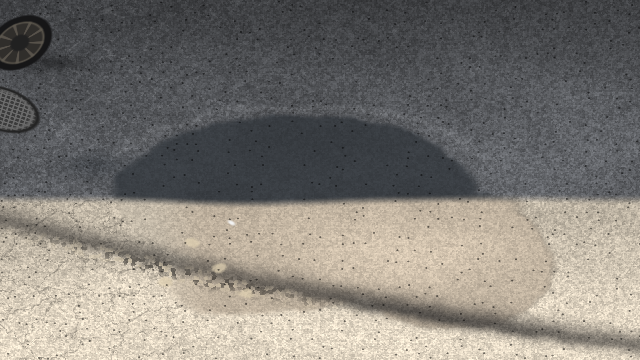
A WebGL 2 fragment shader for this texture:

```glsl
#version 300 es
precision highp float;
// Worn asphalt with a repaired patch, half in shade, with a drain cover and a wheel.
uniform vec2 u_resolution;
out vec4 fragColor;

const vec3 SHADE = vec3(0.305, 0.312, 0.325);
const vec3 SHADE_PATCH = vec3(0.225, 0.242, 0.262);
const vec3 SUN = vec3(0.87, 0.825, 0.75);
const vec3 SUN_PATCH = vec3(0.76, 0.705, 0.63);
const vec3 BAND = vec3(0.27, 0.26, 0.25);
const vec3 RUBBER = vec3(0.085, 0.085, 0.09);
const vec3 PALE = vec3(0.88, 0.82, 0.70);

vec2 hash2(vec2 p) {
  vec3 q = fract(p.xyx * vec3(0.1031, 0.1030, 0.0973));
  q += dot(q, q.yzx + 33.33);
  return fract((q.xx + q.yz) * q.zy);
}

// Nearest distance, second distance, and a random value of the nearest cell
vec3 cellular(vec2 p) {
  vec2 cell = floor(p);
  vec3 best = vec3(8.0, 8.0, 0.0);
  for (int j = -1; j <= 1; j++)
    for (int i = -1; i <= 1; i++) {
      vec2 c = cell + vec2(i, j);
      vec2 h = hash2(c + 100.0);
      float d = length(c + 0.15 + 0.7 * h - p);
      if (d < best.x) best = vec3(d, best.x, fract(h.x * 7.3 + h.y * 3.1));
      else best.y = min(best.y, d);
    }
  return best;
}

// Layered sines, roughly -1 to 1
float waves(vec2 p) {
  float sum = 0.0, amp = 0.5;
  for (int i = 0; i < 5; i++) {
    sum += amp * sin(p.x + 1.7 * sin(p.y * 0.8)) * cos(p.y + 1.3 * sin(p.x * 0.7));
    p = mat2(1.5, 1.1, -1.1, 1.5) * p + 2.3;
    amp *= 0.62;
  }
  return sum;
}

vec2 turn(vec2 p, float a) {
  return mat2(cos(a), -sin(a), sin(a), cos(a)) * p;
}

float ellipse(vec2 p, vec2 r) {
  return (length(p / r) - 1.0) * min(r.x, r.y);
}

float fill(float d, float soft) {
  return 1.0 - smoothstep(-soft, soft, d);
}

float spot(vec2 p, vec2 c, vec2 r) {
  vec2 q = (p - c) / r;
  return exp(-dot(q, q));
}

float patchShape(vec2 p) {
  float dome = ellipse(p - vec2(0.82, 0.46), vec2(0.50, 0.22));
  float tail = ellipse(turn(p - vec2(0.95, 0.30), 0.21), vec2(0.50, 0.14));
  float lobe = ellipse(p - vec2(1.25, 0.27), vec2(0.285, 0.185));
  return min(dome, min(tail, lobe)) + 0.009 * waves(p * 22.0);
}

vec3 drawCover(vec3 col, vec2 p, float px) {
  vec2 q = turn(p - vec2(0.005, 0.697), -0.32);
  float d = ellipse(q, vec2(0.102, 0.056));
  vec2 g = abs(fract(q * vec2(70.0, 95.0)) - 0.5);
  vec3 metal = mix(vec3(0.23), vec3(0.42), smoothstep(0.25, 0.42, max(g.x, g.y)));
  metal = mix(metal, vec3(0.40), fill(abs(d + 0.008) - 0.002, px));
  col = mix(col, vec3(0.14), fill(d - 0.004, px));
  return mix(col, metal, fill(d + 0.003, px));
}

vec3 drawWheel(vec3 col, vec2 p, float px) {
  vec2 q = turn(p - vec2(0.055, 0.881), 0.55);
  float d = ellipse(q, vec2(0.096, 0.068));
  float a = atan(q.y / 0.068, q.x / 0.096);
  vec3 inner = mix(vec3(0.19, 0.18, 0.17), vec3(0.34, 0.32, 0.29), smoothstep(0.6, 1.0, cos(a * 9.0)));
  col = mix(col, RUBBER, fill(d, px));
  col = mix(col, inner, fill(d + 0.016, px));
  col = mix(col, vec3(0.37, 0.35, 0.31), fill(abs(d + 0.018) - 0.0015, px));
  return mix(col, vec3(0.13), fill(ellipse(q, vec2(0.028, 0.021)), px));
}

void main() {
  vec2 p = gl_FragCoord.xy / u_resolution.y;
  float px = 1.2 / u_resolution.y;
  float broad = waves(p * vec2(7.0, 11.0));
  float d = patchShape(p);
  float inPatch = fill(d, 0.008);
  float leftSide = 1.0 - smoothstep(0.35, 0.95, p.x);

  // Stone grain, finer toward the far side
  vec2 far = vec2(p.x - 0.89, p.y * 1.25) * (1.0 - 0.12 * p.y);
  vec3 fine = cellular(far * 190.0);
  vec3 coarse = cellular(far * 85.0 + 40.0);
  float grain = (fine.z - 0.5) * 0.7 + (0.45 - fine.x) * 0.5 + (coarse.z - 0.5) * 0.3;
  vec3 web = cellular(p * vec2(9.0, 15.0) + 0.5 * broad + 0.35 * waves(p * 40.0));
  float crack = (1.0 - smoothstep(0.0, 0.07, web.y - web.x)) * (1.0 - inPatch);

  // Shaded road
  vec3 shade = SHADE * (1.0 + 0.16 * smoothstep(0.85, 0.5, p.y) - 0.20 * smoothstep(0.75, 1.0, p.y));
  shade *= 1.0 + 0.08 * broad + 0.10 * spot(p, vec2(1.6, 0.62), vec2(0.35, 0.2));
  shade += 0.055 * crack * (0.4 + 0.6 * leftSide);
  shade += 0.05 * fill(abs(d - 0.025 - 0.012 * broad) - 0.006, 0.008) * smoothstep(0.5, 0.62, p.y);
  shade = mix(shade, SHADE_PATCH, 0.6 * spot(p, vec2(0.27, 0.54), vec2(0.09, 0.035)));
  shade = mix(shade, SHADE_PATCH * (1.0 + 0.07 * broad), inPatch);
  shade *= 1.0 + grain * mix(0.42, 0.16, inPatch);

  // Sunlit road
  vec3 sun = SUN * (0.86 + 0.15 * smoothstep(0.42, 0.12, p.y) + 0.04 * broad);
  sun *= 1.0 - 0.22 * crack * leftSide;
  vec3 sunPatch = SUN_PATCH * (0.97 + 0.14 * spot(p, vec2(1.1, 0.3), vec2(0.3, 0.1)) + 0.03 * broad);
  sun = mix(sun, sunPatch, inPatch * smoothstep(0.38, 0.6, p.x));
  sun *= 1.0 - 0.17 * fill(abs(d) - 0.002, 0.010) * smoothstep(0.9, 1.4, p.x);
  sun *= 1.0 + grain * mix(0.30, 0.20, inPatch);

  // Slanted shadow band, softer above than below
  float off = p.y - (0.39 - 0.27 * p.x + 0.04 * p.x * p.x) - 0.007 * waves(p * 26.0);
  float band = exp(-pow(off / (off > 0.0 ? 0.036 : 0.021), 2.0));
  band *= 0.62 + 0.26 * spot(p, vec2(1.2, 0.13), vec2(0.35, 0.3));
  sun = mix(sun, BAND * (1.0 + 0.3 * grain), band);
  float rubble = spot(vec2(p.x, off), vec2(0.5, -0.025), vec2(0.4, 0.022));
  sun *= 1.0 - 0.5 * rubble * smoothstep(0.55, 0.8, coarse.z);
  sun = mix(sun, PALE, 0.5 * rubble * smoothstep(0.3, 0.1, coarse.z));

  // Pale stones along the seam
  for (int i = 0; i < 4; i++) {
    float k = float(i);
    vec2 c = vec2(0.46 + 0.075 * k, 0.215 + 0.06 * mod(k * 2.0, 3.0) - 0.01 * k);
    sun = mix(sun, PALE, 0.75 * fill(ellipse(p - c, vec2(0.020, 0.014)) + 0.005 * waves(p * 60.0), 0.004));
  }
  sun = mix(sun, vec3(0.95), fill(ellipse(turn(p - vec2(0.643, 0.381), -0.5), vec2(0.010, 0.005)), px));

  // Shade boundary
  float edge = 0.449 - 0.014 * spot(p, vec2(0.70, 0.45), vec2(0.28, 1.0)) + 0.002 * broad;
  vec3 col = mix(sun, shade, smoothstep(-0.017, 0.013, p.y - edge));

  // Scattered pits
  vec3 pit = cellular(p * vec2(34.0, 42.0) + 7.0);
  col *= 1.0 - 0.5 * fill(pit.x - 0.10, 0.05) * step(0.72, pit.z);

  // Objects at the left
  col *= 1.0 - 0.35 * spot(p, vec2(0.15, 0.825), vec2(0.09, 0.025));
  col = drawCover(col, p, px);
  col = drawWheel(col, p, px);
  fragColor = vec4(clamp(col, 0.0, 1.0), 1.0);
}
```
